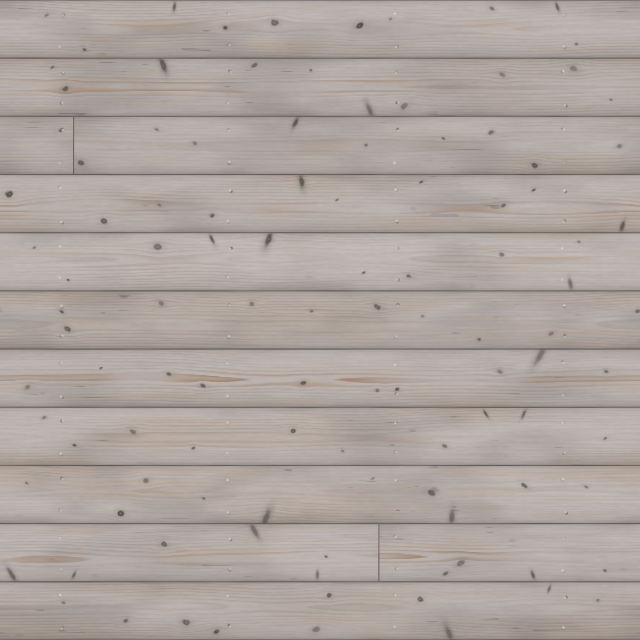
Reproduce this texture procedurally as a Shadertoy shader.

```glsl
// Weathered, pale grey timber cladding: eleven horizontal planks with thin dark seams,
// two butt joints, paired nails, scattered knots and long lens-shaped growth rings.
// Stretched periodic noise makes the fibres; each knot pushes the grain aside.

#define PLANKS 11.0
#define KNOTS_PER_PLANK 10
#define SEAM_HALF_WIDTH 0.0006
#define RING_DENSITY 23.0
#define FIBRE_CONTRAST 0.06
#define NAIL_RADIUS 0.0019
#define PALE_WOOD vec3(0.742, 0.712, 0.699)
#define WARM_WOOD vec3(0.715, 0.668, 0.635)
#define RING_ORANGE vec3(0.61, 0.47, 0.37)
#define KNOT_DARK vec3(0.30, 0.27, 0.26)
#define KNOT_HEART vec3(0.49, 0.44, 0.42)
#define SEAM_DARK vec3(0.37, 0.34, 0.33)

vec3 hash3(vec2 p) {
    vec3 q = fract(p.xyx * vec3(0.1031, 0.1030, 0.0973));
    q += dot(q, q.yxz + 33.33);
    return fract((q.xxy + q.yzz) * q.zyx);
}

// Value noise over one plank, repeating once per unit of x.
float grainNoise(vec2 p, vec2 freq, float seed) {
    p = p * freq + vec2(0.0, seed * 71.0 + 9.0);
    vec2 i = floor(p), f = fract(p);
    f = f * f * (3.0 - 2.0 * f);
    float x0 = mod(i.x, freq.x), x1 = mod(i.x + 1.0, freq.x);
    float low = mix(hash3(vec2(x0, i.y)).x, hash3(vec2(x1, i.y)).x, f.x);
    float high = mix(hash3(vec2(x0, i.y + 1.0)).x, hash3(vec2(x1, i.y + 1.0)).x, f.x);
    return mix(low, high, f.y);
}

float wrapDelta(float a, float b) {
    return fract(a - b + 0.5) - 0.5;
}

// Adds one plank's knots: returns colour and cover, bends grainY and adds a halo.
vec4 knots(vec2 p, float row, float px, inout float grainY, inout float halo) {
    vec4 knot = vec4(KNOT_DARK, 0.0);
    for (int i = 0; i < KNOTS_PER_PLANK; i++) {
        vec3 h = hash3(vec2(float(i) + 3.0, row * 17.0 + 5.0));
        vec3 k = hash3(vec2(float(i) + 41.0, row * 13.0 + 2.0));
        float branch = step(0.8, k.x);
        float height = mix(0.12 + 0.76 * h.y, step(0.5, h.y) * 0.76 + 0.12, branch);
        float r = mix(0.0017, 0.0052, h.z * h.z);
        vec2 d = vec2(wrapDelta(p.x, (float(i) + h.x) / float(KNOTS_PER_PLANK)),
                      p.y - height / PLANKS);
        vec2 bend = d / (r * vec2(5.0, 2.8));
        grainY -= 0.7 * d.y * exp(-dot(bend, bend));

        // Branch knots are slanted upright smears, the others are small ovals.
        d.x += d.y * (k.y - 0.5) * 1.2;
        float q = length(d / (r * mix(vec2(1.0, 0.85), vec2(0.8, 2.0), branch)));
        q += 0.5 * (grainNoise(p, vec2(230.0, 170.0), row) - 0.5);
        float soft = px / r + 0.2 + 0.35 * branch;
        float cover = 1.0 - smoothstep(1.0 - soft, 1.0 + soft, q);
        vec3 core = mix(KNOT_HEART, KNOT_DARK, smoothstep(0.2, 0.9, q + 0.5 * k.z - 0.2));
        cover *= 0.5 + 0.45 * k.z;
        knot = mix(knot, vec4(core, 1.0), cover);
        halo += exp(-q * q * 0.22) * (0.08 + 0.12 * branch);
    }
    return knot;
}

void mainImage(out vec4 fragColor, in vec2 fragCoord) {
    vec2 uv = fragCoord / iResolution.xy;
    float px = 1.0 / iResolution.y;
    float down = (1.0 - uv.y) * PLANKS;
    float row = floor(down), v = fract(down);
    vec2 p = vec2(uv.x, v / PLANKS);
    vec3 board = hash3(vec2(row + 7.0, 29.0));

    // Two rows have a butt joint, where the grain breaks.
    float joint = row == 2.0 ? 0.115 : row == 9.0 ? 0.592 : -1.0;
    vec2 g = p;
    if (joint > 0.0) g.x = 0.93 * fract(p.x - joint);
    float halo = 0.0;
    vec4 knot = knots(p, row, px, g.y, halo);

    // Board tone, cloudy weathering and fine fibres.
    float cloud = grainNoise(g, vec2(4.0, 24.0), row);
    float streak = grainNoise(g, vec2(8.0, 150.0), row + 13.0);
    float fibre = grainNoise(g, vec2(18.0, 330.0), row + 26.0);
    float speck = grainNoise(g, vec2(110.0, 480.0), row + 39.0);
    float warmth = 0.7 * cloud + 0.3 * streak + 0.5 * (board.x - 0.5);
    vec3 col = mix(PALE_WOOD, WARM_WOOD, smoothstep(0.25, 0.9, warmth));
    col *= 1.0 + FIBRE_CONTRAST * (0.5 * streak + 0.6 * fibre + 0.5 * speck - 0.8);
    float smoke = 0.6 * grainNoise(g, vec2(7.0, 17.0), row + 52.0)
                + 0.4 * grainNoise(g, vec2(17.0, 45.0), row + 104.0);
    col *= 1.0 - 0.09 * smoothstep(0.4, 0.9, smoke) + 0.04 * (board.y - 0.5);

    // Growth rings: closed lenses along the heart, straighter lines near the edges.
    float heart = g.y * PLANKS - 0.5 + 0.2 * (board.z - 0.5);
    heart += 0.07 * (grainNoise(g, vec2(5.0, 1.0), row + 65.0) - 0.5);
    float ring = RING_DENSITY * heart * heart / (abs(heart) + 0.2);
    ring += 1.5 * grainNoise(g, vec2(7.0, 4.0), row + 78.0) + 0.5 * streak;
    float late = smoothstep(0.3, 0.85, fract(ring)) * (1.0 - smoothstep(0.85, 1.0, fract(ring)));
    late *= 1.0 - smoothstep(0.4, 1.0, fwidth(ring));
    float strong = step(mod(row - 0.1, 2.8), 1.0);
    float patches = smoothstep(0.35, 0.75, grainNoise(g, vec2(9.0, 20.0), row + 91.0));
    float orange = exp(-heart * heart * 70.0) * patches * (0.1 + 0.55 * strong);
    float visible = 0.25 + 0.55 * smoothstep(0.25, 0.8, cloud);
    col = mix(col, col * vec3(0.93, 0.92, 0.91), late * visible);
    col = mix(col, RING_ORANGE, late * orange * (0.5 + 0.7 * fibre));
    col = mix(col, WARM_WOOD * vec3(1.0, 0.95, 0.88), 0.3 * patches * smoothstep(0.5, 0.9, streak));

    // Short dark checks along the fibres.
    float check = smoothstep(0.88, 0.97, grainNoise(g, vec2(31.0, 290.0), row + 117.0));
    col *= 1.0 - 0.16 * check * smoothstep(0.5, 0.8, smoke);

    // Knots with their grey halo.
    col *= 1.0 - min(halo, 0.3);
    col = mix(col, knot.rgb, knot.a);

    // Nail pairs: a bright head with a dark rust spot beside it.
    for (int i = 0; i < 8; i++) {
        float column = float(i / 2), lower = float(i % 2);
        vec3 h = hash3(vec2(float(i) + 61.0, row + 19.0));
        vec2 at = vec2(0.096 + 0.2617 * column, (0.25 + 0.54 * lower) / PLANKS);
        vec2 d = p - at - (h.xy - 0.5) * vec2(0.006, 0.005);
        float rust = length(d - NAIL_RADIUS * (h.yz * 2.0 - 1.0)) - NAIL_RADIUS * 1.15;
        float head = length(d) - NAIL_RADIUS * (0.65 + 0.35 * h.z);
        col = mix(col, KNOT_DARK, 0.65 * h.x * (1.0 - smoothstep(-px, px, rust)));
        col = mix(col, vec3(0.86, 0.84, 0.82), 0.85 * (1.0 - smoothstep(-px, px, head)));
    }

    // Rounded plank edges, then seams and joints of uneven depth.
    float edge = min(v, 1.0 - v) / PLANKS;
    col *= 1.0 - 0.13 * exp(-(1.0 - v) * 7.0) - 0.05 * exp(-v * 12.0) - 0.10 * exp(-edge / 0.0025);
    if (joint > 0.0) edge = min(edge, abs(p.x - joint));
    float seam = 1.0 - smoothstep(SEAM_HALF_WIDTH - 0.5 * px, SEAM_HALF_WIDTH + 0.8 * px, edge);
    float depth = grainNoise(vec2(p.x, 0.0), vec2(23.0, 1.0), floor(down + 0.5) + 130.0);
    col = mix(col, SEAM_DARK, seam * (0.65 + 0.35 * depth));

    fragColor = vec4(col, 1.0);
}
```
